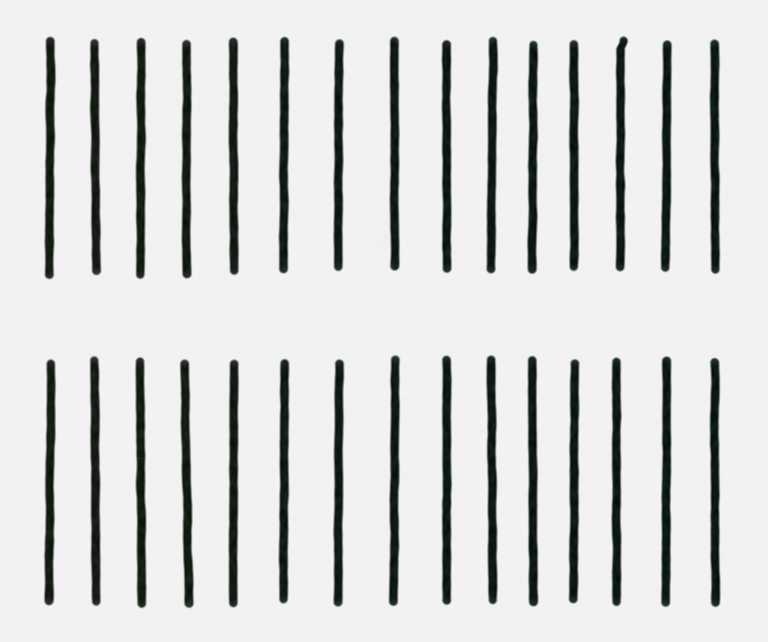
This pattern is drawn by a Shadertoy shader. Its source:

```glsl
// Two rows of fifteen hand-drawn vertical pen strokes on pale paper.
// Each stroke is a wobbling capsule; a short sine series sets the uneven
// spacing, hashes vary the ends, and gradient noise mottles ink and paper.

vec2 hash2(vec2 p) {
    vec3 q = fract(p.xyx * vec3(0.1031, 0.103, 0.0973));
    q += dot(q, q.yzx + 33.33);
    return fract((q.xx + q.yz) * q.zy) * 2.0 - 1.0;
}

float gradientNoise(vec2 p) {
    vec2 i = floor(p), f = fract(p);
    vec2 u = f * f * f * (f * (f * 6.0 - 15.0) + 10.0);
    vec2 e = vec2(0.0, 1.0);
    float low  = mix(dot(hash2(i), f), dot(hash2(i + e.yx), f - e.yx), u.x);
    float high = mix(dot(hash2(i + e), f - e), dot(hash2(i + 1.0), f - 1.0), u.x);
    return mix(low, high, u.y);
}

float capsule(vec2 p, vec2 a, vec2 b) {
    vec2 pa = p - a, ba = b - a;
    return length(pa - ba * clamp(dot(pa, ba) / dot(ba, ba), 0.0, 1.0));
}

// Centre of a column: even steps plus a smooth drift that vanishes at both sides
float columnX(float i) {
    float t = i * 3.14159 / 14.0;
    return 6.5 + 6.185 * i
        + 0.712 * sin(t) - 0.812 * sin(2.0 * t) - 0.751 * sin(3.0 * t)
        + 0.504 * sin(4.0 * t) + 0.118 * sin(5.0 * t) - 0.112 * sin(6.0 * t);
}

void mainImage(out vec4 fragColor, in vec2 fragCoord) {
    // The canvas is 100 units wide
    vec2 p = 100.0 * fragCoord / iResolution.x;
    float soft = max(0.2, 75.0 / iResolution.x);

    float nearest = 1e3, endGlow = 0.0;
    for (int row = 0; row < 2; row++) {
        for (int col = 0; col < 15; col++) {
            float i = float(col);
            float x = columnX(i);
            if (abs(p.x - x) > 2.5) continue;

            bool upper = row == 1;
            vec2 id = vec2(i + 3.0, float(row) * 17.0 + 5.0);
            vec2 ends = hash2(id) * 0.3;
            float lean = hash2(id + 41.0).x * 0.12;
            if (!upper && col == 3) lean = -0.3;
            if (col == 12) x += upper ? 0.2 : -0.3;

            float top = (upper ? 78.0 : 36.45) + ends.x;
            float bottom = (upper ? mix(48.1, 48.8, smoothstep(4.0, 7.0, i)) : 5.3) + ends.y;

            // Shaky hand: sideways wobble and changing pen pressure
            vec2 q = p;
            q.x -= 0.16 * gradientNoise(vec2(p.y * 0.22, i * 7.3 + 0.5));
            float radius = 0.55 + 0.08 * gradientNoise(vec2(p.y * 0.6, i * 5.1 + 9.4));
            // One stroke starts with a small hook
            if (upper && col == 12) q.x -= 0.45 * smoothstep(top - 1.2, top, p.y);

            float d = capsule(q, vec2(x + lean, top), vec2(x - lean, bottom)) - radius;
            if (d < nearest) {
                nearest = d;
                endGlow = smoothstep(0.7, -0.4, min(top - p.y, p.y - bottom));
            }
        }
    }

    // Paper with faint grain and one pale smudge
    vec3 paper = vec3(0.948) + 0.006 * gradientNoise(p * 0.9);
    vec2 s = p - vec2(50.1, 52.6);
    paper -= 0.025 * exp(-dot(s * s, vec2(2.0, 0.35)))
           * smoothstep(-0.2, 0.5, gradientNoise(p * 2.2));

    // Greenish ink at the left, cooler at the right, greyer at the stroke ends
    vec3 ink = mix(vec3(0.075, 0.105, 0.070), vec3(0.045, 0.092, 0.085),
                   smoothstep(10.0, 70.0, p.x));
    ink += 0.07 * gradientNoise(p * vec2(1.6, 0.8)) + 0.08 * endGlow;
    ink += 0.12 * smoothstep(0.5, 0.7, gradientNoise(p * 1.9 + 20.0));

    float coverage = 1.0 - smoothstep(-soft, soft, nearest);
    fragColor = vec4(mix(paper, ink, coverage), 1.0);
}
```
